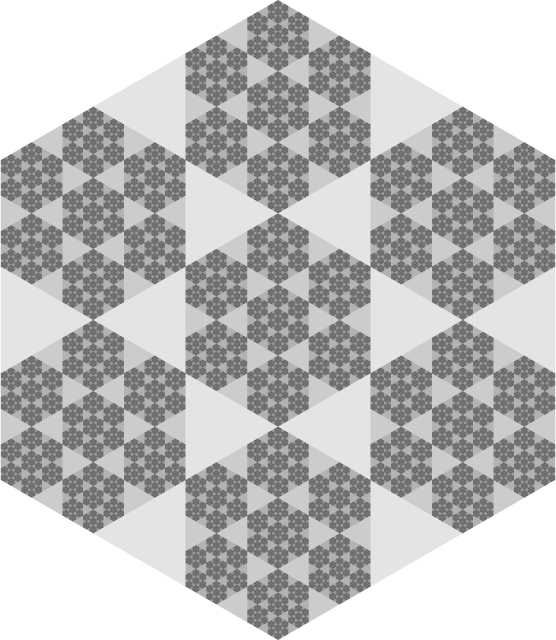
A WebGL 2 fragment shader for this pattern:

```glsl
#version 300 es
precision highp float;
// Draws a hexaflake: a hexagon split again and again into seven smaller ones, darker at each level.

uniform vec2 u_resolution;
out vec4 fragColor;

const int LEVELS = 6;             // nested generations, outermost included
const int SAMPLES = 4;            // antialiasing samples per axis
const float BACKGROUND = 1.0;
const float OUTER_SHADE = 0.894;  // grey of the largest hexagon
const float INNER_SHADE = 0.415;  // grey of the smallest hexagons
const float SQRT3 = 1.7320508;
const float APOTHEM = 0.5 * SQRT3;

// Gauge of a pointy-top hexagon: equals APOTHEM on the edge of unit radius.
float hexGauge(vec2 p) {
    p = abs(p);
    return max(p.x, 0.5 * p.x + APOTHEM * p.y);
}

// Maps a point into the frame of its nearest child, using mirror symmetry.
vec2 enterChild(vec2 p) {
    p = abs(p) * 3.0;
    vec2 top = p - vec2(0.0, 2.0);
    vec2 side = p - vec2(SQRT3, 1.0);
    vec2 nearest = p;
    if (hexGauge(top) < hexGauge(nearest)) nearest = top;
    if (hexGauge(side) < hexGauge(nearest)) nearest = side;
    return nearest;
}

// Grey of the deepest hexagon that contains the point.
float flakeShade(vec2 p) {
    float shade = BACKGROUND;
    for (int level = 0; level < LEVELS; level++) {
        if (hexGauge(p) > APOTHEM) break;
        shade = mix(OUTER_SHADE, INNER_SHADE, float(level) / float(LEVELS - 1));
        p = enterChild(p);
    }
    return shade;
}

void main() {
    // Fit the unit-radius hexagon inside the canvas.
    float radius = min(0.5 * u_resolution.y, u_resolution.x / SQRT3);
    vec2 offset = gl_FragCoord.xy - 0.5 * u_resolution;

    // Average a grid of samples over the pixel.
    float total = 0.0;
    for (int j = 0; j < SAMPLES; j++) {
        for (int i = 0; i < SAMPLES; i++) {
            vec2 jitter = (vec2(i, j) + 0.5) / float(SAMPLES) - 0.5;
            total += flakeShade((offset + jitter) / radius);
        }
    }
    fragColor = vec4(vec3(total / float(SAMPLES * SAMPLES)), 1.0);
}
```
